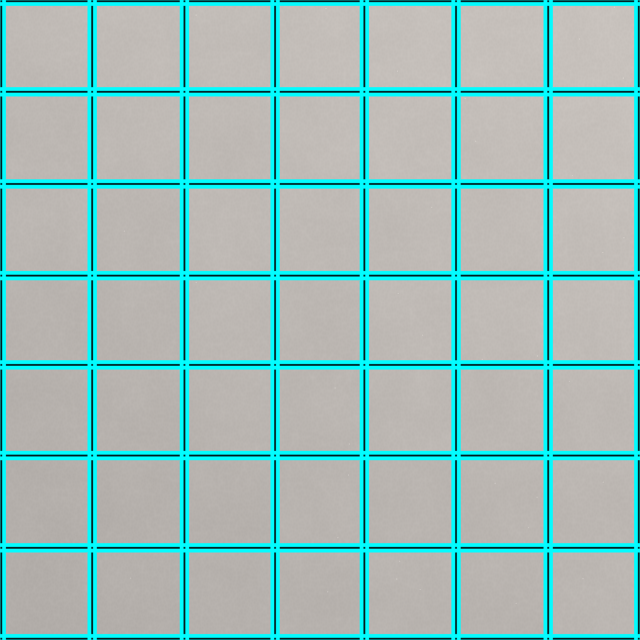
Reproduce this pattern procedurally as a WebGL 2 fragment shader.

```glsl
#version 300 es
precision highp float;

uniform vec2 u_resolution;
out vec4 fragColor;

vec2 hash2(vec2 p) {
    vec3 q = fract(p.xyx * vec3(0.1031, 0.1030, 0.0973));
    q += dot(q, q.yzx + 33.33);
    return fract((q.xx + q.yz) * q.zy);
}

// Distance to the nearest scattered point
float cellular(vec2 p) {
    vec2 cell = floor(p), f = p - cell;
    float nearest = 2.0;
    for (int j = -1; j <= 1; j++) {
        for (int i = -1; i <= 1; i++) {
            vec2 o = vec2(i, j);
            nearest = min(nearest, length(o + hash2(cell + o) - f));
        }
    }
    return nearest;
}

// Soft, cloudy variation from warped sines
float clouds(vec2 p) {
    float sum = 0.0, amplitude = 0.5;
    for (int i = 0; i < 4; i++) {
        p = mat2(0.8, 0.6, -0.6, 0.8) * p * 1.7 + 2.3;
        p += 0.6 * sin(p.yx * 1.3);
        sum += amplitude * sin(p.x) * sin(p.y);
        amplitude *= 0.6;
    }
    return sum;
}

// Seven slightly uneven divisions along each axis
vec2 gridDistance(vec2 uv) {
    vec2 k = round((uv - 0.002) / 0.1423);
    vec2 drift = 0.0022 * sin(1.5 * k - 1.8) * sin(k * 0.4488);
    return abs(uv - 0.002 - 0.1423 * k - drift);
}

vec2 band(vec2 d, float halfWidth) {
    vec2 soft = max(vec2(0.0012), 0.6 / u_resolution);
    return 1.0 - smoothstep(halfWidth - soft, halfWidth + soft, d);
}

vec3 tileSurface(vec2 uv) {
    // Light falls off from the upper right to the lower left
    vec3 color = mix(vec3(0.695, 0.676, 0.660), vec3(0.785, 0.762, 0.742),
                     0.4 * uv.x + 0.6 * uv.y);
    vec2 tile = floor((uv - 0.002) / 0.1423);
    vec2 seed = hash2(tile + 7.0);
    color += 0.008 * (seed.x - 0.5);
    color += 0.009 * clouds(uv * 18.0 + seed * 20.0);

    // Fine grain, stretched a little upward
    color += 0.016 * (cellular(uv * vec2(260.0, 180.0)) - 0.45);
    color += 0.010 * (cellular(uv * 95.0) - 0.45);

    // Sparse pale specks
    vec2 speckCell = floor(uv * 60.0);
    vec2 center = 0.2 + 0.6 * hash2(speckCell + 41.0);
    float speck = 1.0 - smoothstep(0.03, 0.10, length(fract(uv * 60.0) - center));
    return color + 0.05 * speck * step(0.985, hash2(speckCell).x);
}

void main() {
    vec2 uv = gl_FragCoord.xy / u_resolution;
    vec2 d = gridDistance(uv);
    vec2 fringe = band(d, 0.0098);
    vec2 outline = band(d, 0.0073);
    vec2 core = band(d, 0.0014);

    vec3 color = tileSurface(uv);
    color += vec3(0.018, -0.008, -0.006) * max(fringe.x, fringe.y);
    color = mix(color, vec3(0.01, 0.99, 1.0), max(outline.x, outline.y));

    // Dark joint, broken where the outlines cross except for a center dot
    vec2 joint = core * max(1.0 - outline.yx, core.yx);
    color = mix(color, vec3(0.0, 0.11, 0.12), max(joint.x, joint.y));

    fragColor = vec4(color, 1.0);
}
```
